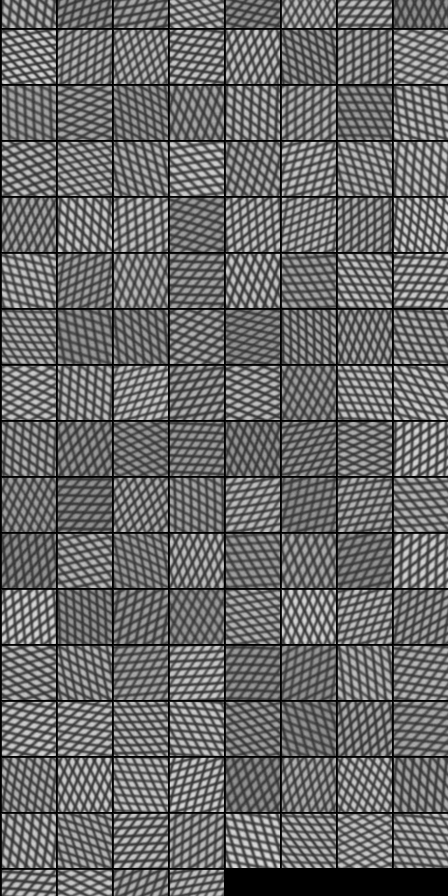
Write a Shadertoy shader that draws this pattern.

```glsl
// Contact sheet of grey woven-mesh swatches, each with its own angle, pitch and contrast.

float hash(vec2 p) {
    return fract(sin(dot(p, vec2(127.1, 311.7))) * 43758.5453);
}

// Soft dark strands running along the given angle: 1 on a strand, 0 between
float strands(vec2 p, float angle, float pitch, float phase) {
    float across = dot(p, vec2(-sin(angle), cos(angle)));
    float wave = 0.5 + 0.5 * cos(6.2832 * (across * pitch + phase));
    return wave * wave;
}

float meshSwatch(vec2 p, vec2 id) {
    float turn = 3.1416 * hash(id + 3.1);
    float spread = mix(0.85, 1.1, hash(id + 7.7));
    float pitch = mix(6.5, 7.3, hash(id + 12.3));

    // Gentle bend of the cloth
    p += 0.007 * sin(4.0 * p.yx + 6.2832 * hash(id + 17.9));

    float first = strands(p, turn, pitch, hash(id + 21.4));
    float second = strands(p, turn + spread, pitch * mix(0.96, 1.04, hash(id + 26.2)), hash(id + 31.8));
    float gaps = (1.0 - mix(0.8, 0.92, hash(id + 36.5)) * first)
               * (1.0 - mix(0.72, 0.88, hash(id + 41.3)) * second);

    // Swatch brightness with a slight slope and fine grain
    float light = mix(0.57, 0.84, hash(id + 46.6));
    light *= 1.0 + 0.08 * dot(p, vec2(hash(id + 51.2), hash(id + 56.9)) - 0.5);
    float grain = 0.03 * (hash(floor(p * 32.0) + id * 37.0) - 0.5);
    return mix(0.21, light, gaps) + grain;
}

void mainImage(out vec4 fragColor, in vec2 fragCoord) {
    // Eight columns; rows are shifted by half a cell
    vec2 grid = fragCoord / iResolution.x * 8.0 + vec2(0.0, 0.5);
    vec2 id = floor(grid);
    float pixel = 8.0 / iResolution.x;

    float shade = meshSwatch(fract(grid) - 0.5, id);

    // Last row is only half filled
    shade *= 1.0 - step(id.y, 0.5) * step(3.5, id.x);

    // Thin black separators on the left and top of each cell
    vec2 toLine = abs(fract(grid + vec2(-1.0, 1.0) / 64.0 + 0.5) - 0.5) - 1.0 / 64.0;
    float edge = min(toLine.x, toLine.y);
    shade *= smoothstep(-0.5 * pixel, 0.5 * pixel, edge);

    fragColor = vec4(vec3(shade), 1.0);
}
```
